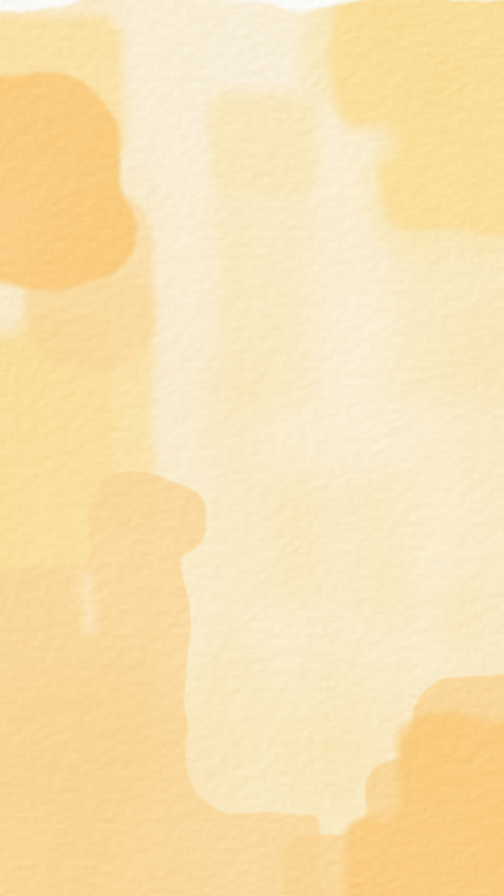
Reproduce this background procedurally as a Shadertoy shader.

```glsl
const vec2 CANVAS = vec2(1.0, 1.778);
const vec3 PAPER = vec3(0.98, 0.98, 0.97);
const vec3 CREAM = vec3(0.98, 0.92, 0.78);
const vec3 PALE = vec3(0.975, 0.932, 0.84);
const vec3 STRAW = vec3(0.975, 0.90, 0.70);
const vec3 YELLOW = vec3(0.98, 0.865, 0.59);
const vec3 PEACH = vec3(0.98, 0.845, 0.61);
const vec3 APRICOT = vec3(0.98, 0.80, 0.50);
const float CRISP = 0.004;
const float WOBBLE = 0.032;
const float GRAIN = 0.045;
const float GRAIN_SCALE = 85.0;

float hash(vec2 p) {
    vec3 q = fract(p.xyx * 0.1031);
    q += dot(q, q.yzx + 33.33);
    return fract((q.x + q.y) * q.z);
}

float noise(vec2 p) {
    vec2 i = floor(p), f = fract(p);
    f = f * f * (3.0 - 2.0 * f);
    return mix(mix(hash(i), hash(i + vec2(1, 0)), f.x),
               mix(hash(i + vec2(0, 1)), hash(i + 1.0), f.x), f.y);
}

float fbm(vec2 p) {
    float sum = 0.0, amp = 0.5;
    for (int i = 0; i < 4; i++) {
        sum += amp * noise(p);
        p = p * 2.03 + 17.0;
        amp *= 0.5;
    }
    return sum;
}

// Rounded box; edges are left, bottom, right, top as canvas fractions
float box(vec2 p, vec4 edges, float radius) {
    vec2 center = 0.5 * (edges.xy + edges.zw) * CANVAS;
    vec2 halfSize = 0.5 * (edges.zw - edges.xy) * CANVAS;
    vec2 q = abs(p - center) - halfSize + radius;
    return length(max(q, 0.0)) + min(max(q.x, q.y), 0.0) - radius;
}

float blend(float a, float b, float k) {
    float h = max(k - abs(a - b), 0.0) / k;
    return min(a, b) - h * h * k * 0.25;
}

float fill(float d, float soft) {
    return 1.0 - smoothstep(-soft, soft, d);
}

void mainImage(out vec4 fragColor, in vec2 fragCoord) {
    vec2 uv = fragCoord / iResolution.xy;
    vec2 flatPos = uv * CANVAS;
    vec2 warp = vec2(fbm(flatPos * 9.0), fbm(flatPos * 9.0 + 40.0)) - 0.47;
    vec2 p = flatPos + WOBBLE * warp;
    float pigment = fbm(flatPos * vec2(5.0, 3.0) + 8.0) - 0.47;

    // Cream ground with pale dry areas
    vec3 col = mix(CREAM, PALE, clamp(0.1 + pigment, 0.0, 0.3));
    col = mix(col, PALE, 0.9 * fill(box(p, vec4(0.24, 0.79, 0.66, 1.1), 0.08), 0.07));
    col = mix(col, PALE, 0.6 * fill(box(p, vec4(0.31, 0.44, 0.42, 0.82), 0.05), 0.06));
    col = mix(col, PALE, 0.35 * fill(box(p, vec4(0.64, 0.48, 0.78, 0.72), 0.06), 0.08));
    col = mix(col, STRAW, 0.55 * fill(box(p, vec4(0.36, 0.08, 0.74, 0.25), 0.1), 0.12));

    // Faint overlapping stains
    vec4 stains[8] = vec4[8](
        vec4(0.42, 0.78, 0.63, 0.90), vec4(0.43, 0.54, 0.62, 0.78),
        vec4(0.78, 0.55, 1.20, 0.76), vec4(0.53, 0.33, 0.63, 0.46),
        vec4(0.70, 0.31, 0.83, 0.47), vec4(0.86, 0.29, 0.96, 0.35),
        vec4(0.39, 0.22, 0.49, 0.29), vec4(0.56, 0.10, 0.69, 0.19));
    for (int i = 0; i < 8; i++) {
        float strength = i == 0 ? 0.8 : 0.42;
        col = mix(col, STRAW, strength * fill(box(p, stains[i], 0.05), i == 0 ? 0.025 : 0.045));
    }

    // Upper right yellow wash
    float halo = blend(box(p, vec4(0.61, 0.89, 1.2, 1.1), 0.06),
                       box(p, vec4(0.73, 0.71, 1.2, 1.0), 0.12), 0.2);
    col = mix(col, STRAW, 0.7 * fill(halo, 0.035));
    float corner = blend(box(p, vec4(0.66, 0.85, 1.2, 1.1), 0.07),
                         box(p, vec4(0.755, 0.74, 1.2, 1.0), 0.07), 0.04);
    col = mix(col, YELLOW, 0.9 * fill(corner, 0.018));
    col = mix(col, PALE, 0.5 * fill(box(p, vec4(0.70, 0.82, 0.79, 0.855), 0.03), 0.025));

    // Left column, from top to bottom
    col = mix(col, YELLOW, 0.65 * fill(box(p, vec4(-0.2, 0.82, 0.25, 0.985), 0.06), 0.02));
    col = mix(col, YELLOW, 0.55 * fill(box(p, vec4(-0.2, 0.2, 0.31, 0.69), 0.05), 0.02));
    col = mix(col, YELLOW, 0.6 * fill(box(p, vec4(-0.2, 0.2, 0.225, 0.65), 0.05), 0.025));
    col = mix(col, PALE, 0.75 * fill(box(p, vec4(-0.1, 0.63, 0.05, 0.69), 0.04), 0.03));
    col = mix(col, PEACH, 0.6 * fill(box(p, vec4(0.05, 0.59, 0.308, 0.785), 0.1), 0.012));
    float blob = blend(box(p, vec4(-0.2, 0.681, 0.238, 0.918), 0.13),
                       box(p, vec4(0.0, 0.688, 0.272, 0.785), 0.08), 0.03);
    col = mix(col, APRICOT, 0.92 * fill(blob, 0.008));

    // Lower left body spreading along the bottom
    float trunk = blend(box(p, vec4(0.18, -0.2, 0.368, 0.473), 0.08),
                        box(p, vec4(-0.2, -0.2, 0.366, 0.368), 0.06), 0.02);
    trunk = blend(trunk, box(p, vec4(0.28, 0.384, 0.41, 0.457), 0.05), 0.02);
    trunk = blend(trunk, box(p, vec4(0.2, -0.2, 0.64, 0.093), 0.03), 0.13);
    col = mix(col, PEACH, 0.87 * fill(trunk, CRISP));
    float depth = fill(box(p, vec4(-0.3, -0.3, 0.34, 0.2), 0.1), 0.18);
    col = mix(col, APRICOT, 0.4 * depth);
    col = mix(col, CREAM, 0.55 * fill(box(p, vec4(0.16, 0.295, 0.185, 0.36), 0.01), 0.015));

    // Lower right hill in two layers
    float hill = blend(box(p, vec4(0.82, -0.2, 1.2, 0.247), 0.1),
                       box(p, vec4(0.725, -0.2, 1.2, 0.145), 0.04), 0.08);
    hill = blend(hill, box(p, vec4(0.558, -0.2, 1.2, 0.07), 0.05), 0.06);
    col = mix(col, mix(PEACH, APRICOT, 0.25), 0.85 * fill(hill, CRISP));
    float core = blend(box(p, vec4(0.79, -0.2, 1.2, 0.2), 0.07),
                       box(p, vec4(0.69, -0.2, 1.2, 0.09), 0.03), 0.04);
    col = mix(col, APRICOT, 0.88 * fill(core, 0.015));

    // Bare paper along the top
    float bare = 1.0 - smoothstep(0.1, 0.24, uv.x) + exp(-pow((uv.x - 0.63) / 0.08, 2.0));
    float rim = 1.004 - 0.018 * bare + 0.025 * warp.y;
    col = mix(col, PAPER, smoothstep(-CRISP, CRISP, uv.y - rim));

    // Pigment variation and embossed grain
    col += pigment * vec3(0.01, 0.025, 0.055);
    vec2 fiber = flatPos * GRAIN_SCALE * vec2(0.75, 1.0);
    float relief = fbm(fiber) - fbm(fiber + vec2(0.35, -0.5));
    col += GRAIN * relief * vec3(0.7, 1.0, 1.3);
    fragColor = vec4(clamp(col, 0.0, 1.0), 1.0);
}
```
